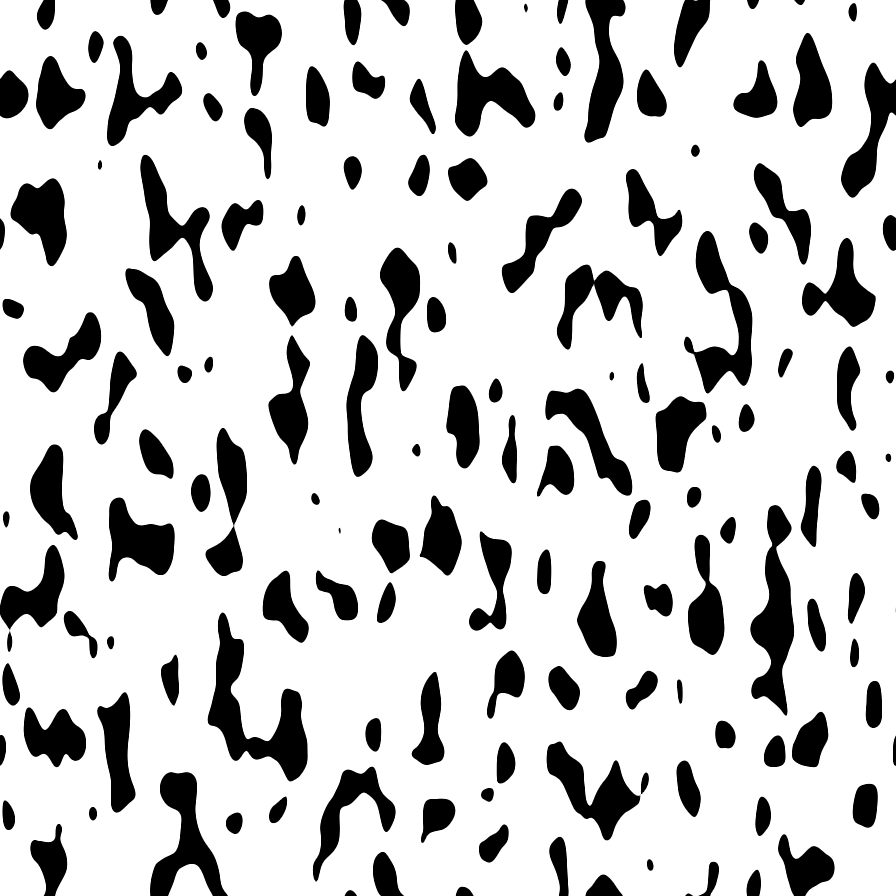
This texture is drawn by a Shadertoy shader. Its source:

```glsl
// Irregular black flecks, stretched vertically, scattered on white; tiles seamlessly.

#define COARSE_CELLS vec2(26.0, 14.0)
#define FINE_CELLS   vec2(38.0, 20.0)
#define FINE_WEIGHT  0.6
#define THRESHOLD    0.212
#define EDGE_PIXELS  0.7
#define PAPER        vec3(1.0)
#define INK          vec3(0.0)

// Integer hash giving a unit gradient for a lattice point
vec2 latticeGradient(vec2 cell, uint seed) {
    uvec2 q = uvec2(cell) + uvec2(seed, seed * 7u);
    uint h = q.x * 1597334673u ^ q.y * 3812015801u;
    h = (h ^ (h >> 16)) * 2146121005u;
    h = (h ^ (h >> 15)) * 2221713035u;
    h ^= h >> 16;
    vec2 r = vec2(float(h & 65535u), float(h >> 16)) / 65535.0;
    return normalize(r * 2.0 - 1.0 + 1e-4);
}

// Gradient noise that wraps after a whole number of cells
float wrappedNoise(vec2 p, vec2 period, uint seed) {
    vec2 cell = floor(p);
    vec2 f = p - cell;
    vec2 fade = f * f * f * (f * (f * 6.0 - 15.0) + 10.0);
    float sum = 0.0;
    for (int y = 0; y < 2; y++) {
        for (int x = 0; x < 2; x++) {
            vec2 corner = vec2(x, y);
            vec2 weight = mix(1.0 - fade, fade, corner);
            vec2 gradient = latticeGradient(mod(cell + corner, period), seed);
            sum += weight.x * weight.y * dot(gradient, f - corner);
        }
    }
    return sum;
}

void mainImage(out vec4 fragColor, in vec2 fragCoord) {
    vec2 uv = fragCoord / iResolution.xy;

    // Two offset layers hide the lattice and vary the fleck sizes
    float field = wrappedNoise(uv * COARSE_CELLS, COARSE_CELLS, 11u)
        + FINE_WEIGHT * wrappedNoise(uv * FINE_CELLS + vec2(0.37, 0.61), FINE_CELLS, 83u);

    // Cut the field into crisp flecks
    float edge = max(fwidth(field) * EDGE_PIXELS, 1e-5);
    float fleck = clamp((field - THRESHOLD) / edge + 0.5, 0.0, 1.0);
    fragColor = vec4(mix(PAPER, INK, fleck), 1.0);
}
```
